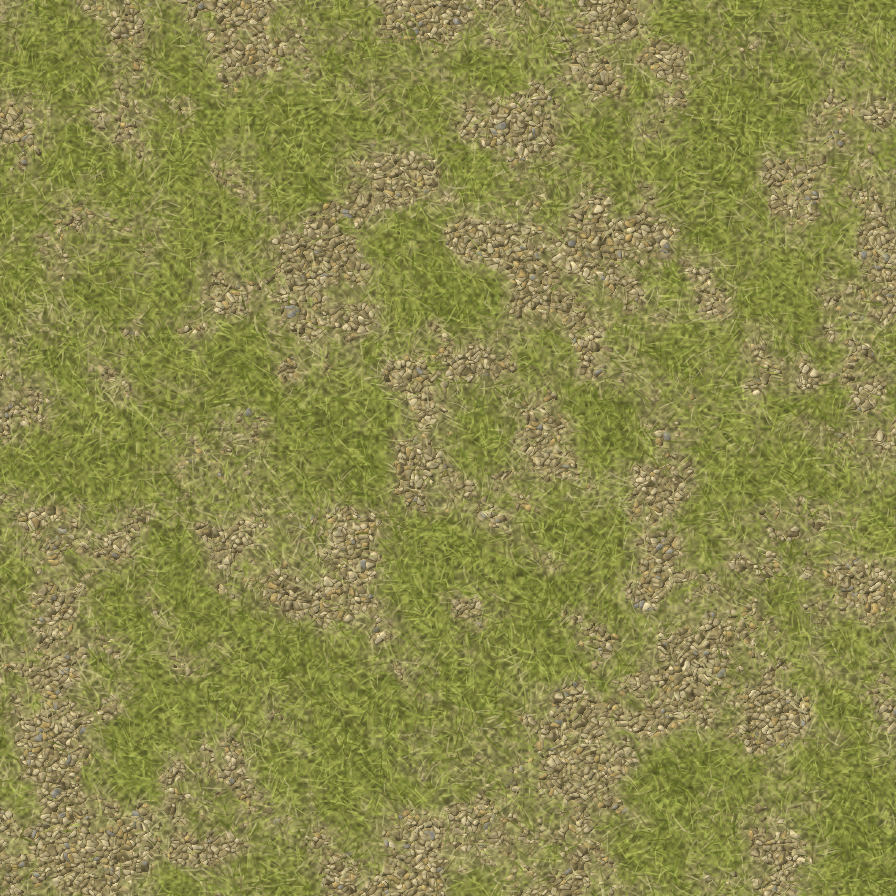
Write a Shadertoy shader that draws this texture.

```glsl
// Patchy dry meadow seen from above: green and straw blades over worn stony soil.
// Fractal noise sets the ground cover, layered grids scatter thin curved blades,
// and a cellular pattern strews small lit pebbles over the bare patches.

float hash(vec2 p) {
    return fract(sin(dot(p, vec2(127.1, 311.7))) * 43758.5453);
}

vec2 hash2(vec2 p) {
    return vec2(hash(p), hash(p + 37.3));
}

float noise(vec2 p) {
    vec2 i = floor(p), f = fract(p);
    f = f * f * (3.0 - 2.0 * f);
    return mix(mix(hash(i), hash(i + vec2(1, 0)), f.x),
               mix(hash(i + vec2(0, 1)), hash(i + vec2(1, 1)), f.x), f.y);
}

float fbm(vec2 p) {
    float sum = 0.0, amp = 0.45;
    for (int i = 0; i < 5; i++) {
        sum += amp * noise(p);
        p = mat2(1.6, 1.2, -1.2, 1.6) * p + 7.7;
        amp *= 0.58;
    }
    return sum;
}

// One grid of thin curved blades with random heading, length and tone
vec3 bladeLayer(vec3 col, vec2 uv, float layer, float green, float px) {
    const float cells = 50.0;
    vec2 p = uv * cells + layer * vec2(0.37, 0.61);
    vec2 base = floor(p);
    for (int y = -1; y <= 1; y++)
    for (int x = -1; x <= 1; x++) {
        vec2 id = base + vec2(x, y);
        vec2 seed = id + layer * 71.3;
        vec2 rnd = hash2(seed), look = hash2(seed + 13.9);

        float angle = 6.28 * noise(id * 0.25) + 4.0 * (look.x - 0.5);
        float c = cos(angle), s = sin(angle);
        vec2 q = mat2(c, -s, s, c) * (p - id - rnd);
        q.y += (look.y - 0.5) * 0.7 * q.x * q.x;

        float halfLen = mix(0.35, 0.95, rnd.x);
        float taper = 1.0 - smoothstep(0.4, 1.0, abs(q.x) / halfLen);
        float width = mix(0.0005, 0.0011, look.y) * taper;
        float dist = abs(q.y) / cells;
        float alpha = taper * (1.0 - smoothstep(width - 0.4 * px, width + 0.5 * px, dist));

        float isGreen = smoothstep(-0.15, 0.15, green - fract(look.x * 7.3));
        vec3 leaf = mix(vec3(0.37, 0.41, 0.14), vec3(0.67, 0.70, 0.35), rnd.y);
        vec3 straw = mix(vec3(0.43, 0.40, 0.23), vec3(0.76, 0.73, 0.51), rnd.y);
        col = mix(col, mix(straw, leaf, isGreen), alpha * 0.75);
    }
    return col;
}

// Loose pebbles of uneven size, lit from the upper left, with shaded soil between
vec3 pebbles(vec3 col, vec2 uv, float bare) {
    vec2 p = uv * 145.0 + 1.2 * vec2(noise(uv * 110.0), noise(uv * 110.0 + 50.0));
    vec2 base = floor(p), nearId = base, offset = vec2(0);
    float near = 9.0, second = 9.0;
    for (int y = -1; y <= 1; y++)
    for (int x = -1; x <= 1; x++) {
        vec2 id = base + vec2(x, y);
        vec2 d = p - id - hash2(id);
        float dist = length(d * vec2(0.9, 1.1));
        if (dist < near) {
            second = near;
            near = dist;
            nearId = id;
            offset = d;
        } else {
            second = min(second, dist);
        }
    }
    vec2 kind = hash2(nearId + 5.1);
    float radius = mix(0.25, 0.6, hash(nearId + 8.7));
    float body = smoothstep(0.0, 0.2, second - near)
               * (1.0 - smoothstep(radius - 0.1, radius + 0.1, near));
    float light = 0.98 + 0.55 * dot(offset, vec2(-0.6, 0.8));

    vec3 stone = mix(vec3(0.58, 0.52, 0.37), vec3(0.83, 0.77, 0.61), kind.x);
    stone = mix(stone, vec3(0.72, 0.61, 0.38), step(0.9, kind.y));
    stone = mix(stone, vec3(0.56, 0.55, 0.52), step(kind.y, 0.05));
    vec3 soil = vec3(0.53, 0.47, 0.32) * (0.75 + 0.4 * noise(uv * 280.0));
    vec3 surface = light * mix(soil, stone, body);

    float present = smoothstep(-0.15, 0.15, bare - 0.12 - 0.8 * hash(nearId + 2.3));
    return mix(col, surface, present * 0.85);
}

void mainImage(out vec4 fragColor, in vec2 fragCoord) {
    vec2 uv = fragCoord / iResolution.y;
    float px = 1.0 / iResolution.y;

    // Ground cover: low values are bare, high values are lush
    float cover = fbm(uv * 15.0 + 3.0);
    float green = 0.12 + 0.83 * smoothstep(0.36, 0.68, cover);
    float bare = 1.0 - smoothstep(0.31, 0.52, cover + 0.12 * (noise(uv * 70.0 + 9.0) - 0.5));

    // Matted thatch under the blades
    vec3 col = mix(vec3(0.57, 0.54, 0.36), vec3(0.47, 0.49, 0.23), green);
    col *= 0.7 + 0.6 * noise(uv * 240.0);

    // Pebbles lie over most blades; the last layers straggle across them
    for (int i = 0; i < 8; i++)
        col = bladeLayer(col, uv, float(i), green, px);
    col = pebbles(col, uv, bare);
    for (int i = 8; i < 10; i++)
        col = bladeLayer(col, uv, float(i), green, px);

    // Fine grain
    col *= 0.86 + 0.3 * noise(uv * 330.0 + 20.0);
    fragColor = vec4(col, 1.0);
}
```
